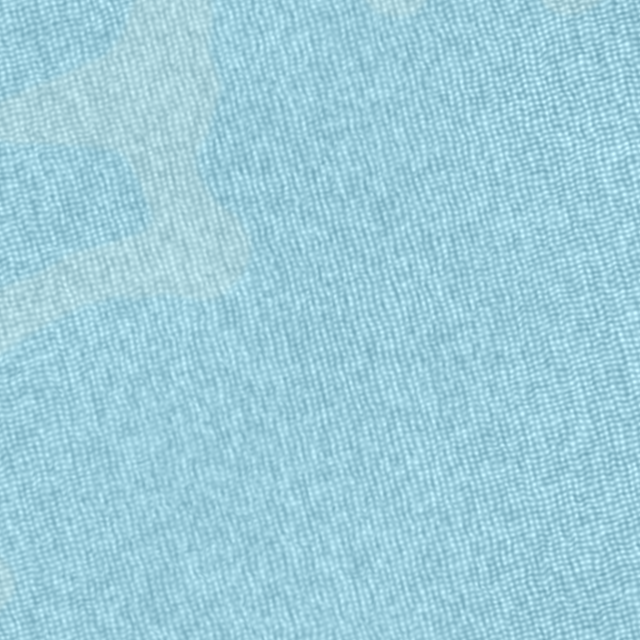
This texture is drawn by a WebGL 1 fragment shader. Its source:

```glsl
precision highp float;
uniform vec2 u_resolution;

const vec3 CLOTH_COLOR = vec3(0.614, 0.805, 0.865);
const vec3 TONE_STEP = vec3(0.044, 0.041, 0.039);
const vec3 PATCH_SHIFT = vec3(0.056, 0.020, -0.004);
const vec2 THREADS = vec2(91.0, 104.0);   // columns, rows across the canvas
const float COLUMN_LEAN = 0.27;
const float ROW_SLOPE = 0.29;
const float COLUMN_CONTRAST = 1.10;
const float ROW_CONTRAST = 0.85;
const float CROSS_CONTRAST = 0.35;
const float GRAIN_CONTRAST = 1.30;
const float FIBRE_CONTRAST = 0.90;
const float SHADE_CONTRAST = 0.50;
const float THREAD_WOBBLE = 0.50;
const float ROW_STAGGER = 0.25;
const float PATCH_EDGE = 0.009;
const float PATCH_BLEND = 0.035;
const float FOLD_HEIGHT = 0.943;
const float FOLD_DEPTH = 0.75;
const float TAU = 6.2831853;

float hash(vec2 p) {
  vec3 q = fract(vec3(p.xyx) * 0.1031);
  q += dot(q, q.yzx + 33.33);
  return fract((q.x + q.y) * q.z);
}

// Value noise from -1 to 1
float noise(vec2 p) {
  vec2 cell = floor(p);
  vec2 f = fract(p);
  f = f * f * (3.0 - 2.0 * f);
  float low = mix(hash(cell), hash(cell + vec2(1.0, 0.0)), f.x);
  float high = mix(hash(cell + vec2(0.0, 1.0)), hash(cell + 1.0), f.x);
  return 2.0 * mix(low, high, f.y) - 1.0;
}

float fbm(vec2 p) {
  float sum = 0.0;
  float gain = 0.55;
  for (int i = 0; i < 3; i++) {
    sum += gain * noise(p);
    p = p * 2.1 + 17.3;
    gain *= 0.5;
  }
  return sum;
}

float smoothMin(float a, float b, float k) {
  float h = max(k - abs(a - b), 0.0) / k;
  return min(a, b) - 0.25 * h * h * k;
}

// Capsule whose radius runs from ra to rb
float taper(vec2 p, vec2 a, vec2 b, float ra, float rb) {
  vec2 axis = b - a;
  float t = clamp(dot(p - a, axis) / dot(axis, axis), 0.0, 1.0);
  return length(p - a - axis * t) - mix(ra, rb, t);
}

// Distance to the pale branching patch and the spots on the border
float patchDistance(vec2 p) {
  vec2 fork = vec2(0.245, 0.850);
  vec2 neck = vec2(0.257, 0.735);
  vec2 knob = vec2(0.315, 0.608);
  vec2 elbow = vec2(0.130, 0.565);
  float d = taper(p, vec2(0.275, 1.03), fork, 0.058, 0.080);
  d = smoothMin(d, taper(p, vec2(-0.02, 0.808), fork, 0.028, 0.088), PATCH_BLEND);
  d = smoothMin(d, taper(p, fork, neck, 0.084, 0.036), PATCH_BLEND);
  d = smoothMin(d, taper(p, neck, knob, 0.036, 0.066), PATCH_BLEND);
  d = smoothMin(d, taper(p, knob, elbow, 0.068, 0.034), PATCH_BLEND);
  d = smoothMin(d, taper(p, elbow, vec2(-0.03, 0.485), 0.032, 0.050), PATCH_BLEND);

  vec2 spot = vec2(mod(p.x - 0.485, 0.27) - 0.135, p.y - 1.025);
  float top = max(length(spot) - 0.052, 0.485 - p.x);
  float side = length(p - vec2(-0.03, 0.085)) - 0.052;
  return min(d, min(top, side));
}

// Slanted threads with uneven, elongated grains, in tone steps
float weave(vec2 p) {
  vec2 thread = vec2(p.x + COLUMN_LEAN * p.y, p.y - ROW_SLOPE * p.x) * THREADS;
  vec2 wobble = vec2(fbm(p * 9.0), fbm(p * 9.0 + 41.0));
  wobble += 0.35 * vec2(noise(p * 45.0), noise(p * 45.0 + 73.0));
  thread += THREAD_WOBBLE * wobble;
  thread.y += ROW_STAGGER * noise(thread * vec2(1.0, 0.2) + 500.0);

  // Rows lead near the side edges, columns in the middle
  float rowLead = smoothstep(0.15, 0.5, abs(p.x - 0.45));
  vec2 wave = cos(TAU * thread);
  float tone = COLUMN_CONTRAST * mix(1.1, 0.8, rowLead) * wave.x;
  tone += ROW_CONTRAST * mix(0.75, 1.35, rowLead) * wave.y;
  tone += CROSS_CONTRAST * wave.x * wave.y;
  tone *= 1.0 + 0.4 * fbm(p * 3.5 + 5.0) + 0.25 * (p.x + p.y - 1.0);

  float grain = noise(thread * vec2(1.6, 0.75) + 120.0);
  float fibre = noise(thread * vec2(2.3, 1.6) + 310.0);
  return tone + GRAIN_CONTRAST * grain + FIBRE_CONTRAST * fibre;
}

void main() {
  vec2 p = gl_FragCoord.xy / u_resolution;

  float tone = weave(p) + SHADE_CONTRAST * fbm(p * 4.0 + 60.0);

  // Faint crease fading to the right
  float crease = (p.y - FOLD_HEIGHT - 0.004 * noise(p * 6.0)) / 0.007;
  tone -= FOLD_DEPTH * exp(-crease * crease) * (1.0 - smoothstep(0.25, 0.45, p.x));

  // Pale patch with a slightly ragged border
  float ragged = patchDistance(p) + 0.004 * noise(p * 38.0);
  float pale = 1.0 - smoothstep(-PATCH_EDGE, PATCH_EDGE, ragged);
  tone *= 1.0 - 0.15 * pale;

  gl_FragColor = vec4(CLOTH_COLOR + tone * TONE_STEP + pale * PATCH_SHIFT, 1.0);
}
```
